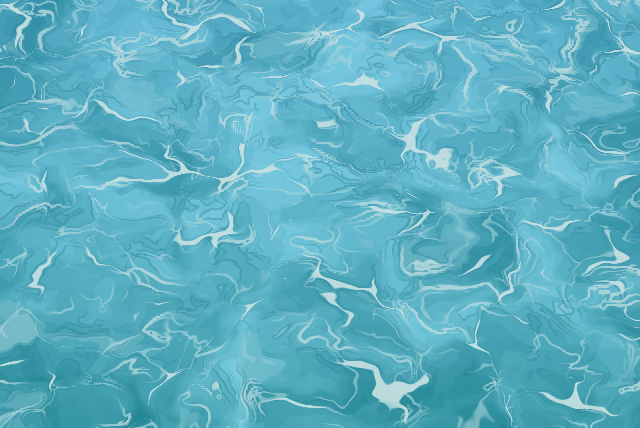
Give the GLSL for this texture, as a Shadertoy shader.

```glsl
vec2 hash2(vec2 p) {
    p = vec2(dot(p, vec2(127.1, 311.7)), dot(p, vec2(269.5, 183.3)));
    return fract(sin(p) * 43758.5);
}

float noise(vec2 p) {
    vec2 i = floor(p), f = p - i;
    vec2 u = f * f * f * (f * (f * 6.0 - 15.0) + 10.0);
    vec2 e = vec2(0.0, 1.0);
    float a = dot(hash2(i) * 2.0 - 1.0, f);
    float b = dot(hash2(i + e.yx) * 2.0 - 1.0, f - e.yx);
    float c = dot(hash2(i + e.xy) * 2.0 - 1.0, f - e.xy);
    float d = dot(hash2(i + e.yy) * 2.0 - 1.0, f - e.yy);
    return mix(mix(a, b, u.x), mix(c, d, u.x), u.y);
}

float fbm(vec2 p) {
    float sum = 0.0, amp = 1.0;
    for (int i = 0; i < 4; i++) {
        sum += amp * noise(p);
        p = mat2(1.6, 1.2, -1.2, 1.6) * p + 7.3;
        amp *= 0.45;
    }
    return sum;
}

vec2 swirl(vec2 p) {
    return vec2(fbm(p), fbm(p + vec2(31.7, 12.4)));
}

float smoothMin(float a, float b, float k) {
    float h = max(k - abs(a - b), 0.0) / k;
    return min(a, b) - h * h * k * 0.25;
}

// x: distance to the cell border with filleted corners, y: random cell value
vec2 cells(vec2 p, float fillet) {
    vec2 base = floor(p), nearestCell = base, toNearest = vec2(8.0);
    for (int k = 0; k < 9; k++) {
        vec2 cell = base + vec2(k % 3 - 1, k / 3 - 1);
        vec2 r = cell + hash2(cell) - p;
        if (dot(r, r) < dot(toNearest, toNearest)) {
            toNearest = r;
            nearestCell = cell;
        }
    }
    float border = 1.0;
    for (int k = 0; k < 25; k++) {
        vec2 cell = nearestCell + vec2(k % 5 - 2, k / 5 - 2);
        vec2 r = cell + hash2(cell) - p;
        vec2 across = r - toNearest;
        if (dot(across, across) > 1e-4)
            border = smoothMin(border, dot(0.5 * (r + toNearest), normalize(across)), fillet);
    }
    return vec2(border, hash2(nearestCell + 5.0).x);
}

// Even-width stroke along an isoline of a field
float stroke(float field, float offset, float halfWidth) {
    float slope = length(vec2(dFdx(field), dFdy(field))) * iResolution.y;
    float d = abs(offset) / max(slope, 1e-3);
    return 1.0 - smoothstep(halfWidth, halfWidth + 1.5 / iResolution.y, d);
}

void mainImage(out vec4 fragColor, in vec2 fragCoord) {
    vec2 uv = fragCoord / iResolution.y;
    float aspect = iResolution.x / iResolution.y;
    float aa = 6.0 / iResolution.y;

    // Water plane, finer and flatter toward the top
    vec2 p = (uv - vec2(0.5 * aspect, 0.0)) * (4.3 + 1.6 * uv.y) * vec2(1.0, 1.25);
    vec2 w = p + 0.65 * swirl(p * 0.8);
    w += 0.26 * vec2(noise(w * 2.2), noise(w * 2.2 + 40.0));

    // Caustic network, with width swelling and fading along the veins
    float swell = smoothstep(-0.35, 0.45, noise(p * 1.1 + 9.0) + 0.5 * noise(p * 2.6));
    float width = mix(-0.034, 0.034, swell);
    vec2 web = cells(w, 0.04 + 0.13 * swell * swell);
    float vein = 1.0 - smoothstep(-0.6 * aa, 0.6 * aa, web.x - width);

    vec2 fineSpace = (w + 0.3 * swirl(w * 1.5 + 3.0)) * 1.5 + 20.0;
    float fineWidth = 0.2 * noise(p * 1.5 + 55.0) - 0.005;
    vec2 fineWeb = cells(fineSpace, 0.05);
    float fineVein = 1.0 - smoothstep(-0.8 * aa, 0.8 * aa, fineWeb.x - min(fineWidth, 0.022));

    // Layered flat tones
    vec2 flow = w * 0.85 + 0.75 * swirl(w * 0.9 + 14.0);
    float depth = fbm(flow);
    float level = depth * 7.0;
    float soft = clamp(fwidth(level), 0.03, 0.5);
    float bands = (floor(level) + smoothstep(0.5 - soft, 0.5 + soft, fract(level))) / 7.0;
    vec2 c = vec2(2.0 * uv.x / aspect - 1.0, 2.0 * uv.y - 1.2);
    float tone = 0.83 - 0.32 * dot(c, c) + 0.1 * uv.y;
    tone += 0.8 * bands + 0.3 * depth + 0.22 * (web.y - 0.5) + 0.12 * (fineWeb.y - 0.5);
    tone += 0.1 * fbm(p * 5.0);
    vec3 color = mix(vec3(0.19, 0.56, 0.625), vec3(0.42, 0.75, 0.825), clamp(tone, -0.2, 1.15));
    color += vec3(0.0, 0.008, -0.012) * (1.0 - 2.0 * uv.y) + vec3(0.0, 0.0, 0.008);

    // Translucent pale washes
    float wash = fbm(flow * 1.25 + 70.0);
    vec3 pale = vec3(0.60, 0.81, 0.85);
    color = mix(color, pale, 0.28 * smoothstep(0.27, 0.31, wash));
    color = mix(color, pale, 0.5 * smoothstep(0.44, 0.47, wash));

    // Thin dark contours and a broken shadow beside the veins
    vec3 shade = vec3(0.17, 0.52, 0.60);
    float contour = stroke(depth, (fract(level) - 0.5) / 7.0, 0.0007);
    color = mix(color, shade, 0.42 * contour * smoothstep(-0.1, 0.25, noise(p * 1.4 + 80.0)));
    float rim = abs(web.x - max(width, 0.0) - 0.025 - 0.08 * noise(p * 1.8 + 33.0));
    float broken = smoothstep(-0.12, 0.2, noise(p * 1.2 + 47.0));
    color = mix(color, shade, 0.4 * broken * (1.0 - smoothstep(0.003, 0.003 + aa, rim)));

    // Curling hairlines that swell and taper
    for (float k = 0.0; k < 3.0; k++) {
        float ripple = fbm(flow * (0.7 + 0.15 * k) + 120.0 + 37.0 * k);
        float taper = noise(p * 1.3 + 64.0 + 19.0 * k);
        float curl = stroke(ripple, ripple - 0.1, 0.0006 + 0.006 * max(taper - 0.1, 0.0));
        vec3 tint = mix(pale, vec3(0.76, 0.87, 0.88), smoothstep(0.1, 0.3, taper));
        color = mix(color, tint, 0.75 * curl * smoothstep(-0.05, 0.15, taper));
    }

    // Fine veins and bright veins
    color = mix(color, vec3(0.66, 0.83, 0.86), 0.6 * fineVein);
    vec3 glint = mix(pale, vec3(0.78, 0.88, 0.885), smoothstep(-0.01, 0.018, width));
    color = mix(color, glint, 0.92 * vein);

    fragColor = vec4(color, 1.0);
}
```
